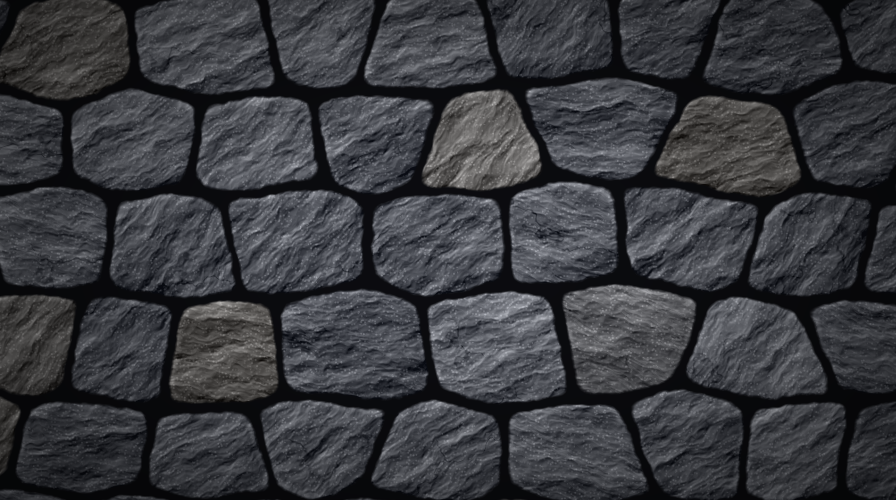
This texture is drawn by a Shadertoy shader. Its source:

```glsl
const vec2 STONE_SIZE = vec2(0.245, 0.205);
const vec2 SITE_JITTER = vec2(0.52, 0.32);
const vec2 METRIC = vec2(1.0, 2.4);       // flattens the bed joints
const float CORNER_SHARPNESS = 95.0;
const float JOINT_HALF_WIDTH = 0.0085;
const float RELIEF = 0.056;
const float RELIEF_STEP = 0.0035;
const float BASE_TONE = 0.295;
const vec2 LIGHT_DIR = vec2(-0.45, 0.89);
const vec3 JOINT_COLOR = vec3(0.035, 0.037, 0.048);
const vec3 COOL_TINT = vec3(-0.011, -0.002, 0.023);
const vec3 WARM_TINT = vec3(0.012, 0.003, -0.006);

vec2 hash2(vec2 p) {
    vec2 k = vec2(dot(p, vec2(127.1, 311.7)), dot(p, vec2(269.5, 183.3)));
    return fract(sin(k) * 43758.5);
}

// Distances to the nearest and second nearest feature points
vec2 cellular(vec2 p) {
    vec2 cell = floor(p), f = fract(p);
    vec2 best = vec2(8.0);
    for (int y = -1; y <= 1; y++)
    for (int x = -1; x <= 1; x++) {
        vec2 o = vec2(x, y);
        float d = length(o + hash2(cell + o) - f);
        best = d < best.x ? vec2(d, best.x) : vec2(best.x, min(best.y, d));
    }
    return best;
}

// Layered sines, roughly -1 to 1
float waves(vec2 p) {
    float sum = 0.0, amp = 0.5;
    for (int i = 0; i < 4; i++) {
        sum += amp * sin(p.x + 1.7 * sin(p.y * 0.8)) * cos(p.y + sin(p.x * 0.7));
        p = mat2(1.2, 1.5, -1.5, 1.2) * p + 2.3;
        amp *= 0.6;
    }
    return sum;
}

vec2 siteOf(vec2 cell) {
    vec2 offset = vec2(0.5 * mod(cell.y, 2.0), 0.0);
    return (cell + 0.5 + offset + (hash2(cell + 7.0) - 0.5) * SITE_JITTER) * STONE_SIZE;
}

// Split slate: chipped flakes drawn out along the grain
float slateHeight(vec2 q) {
    q += 0.012 * vec2(waves(q * 25.0), waves(q * 25.0 + 9.0));
    float h = 0.0, freq = 13.0;
    for (int i = 0; i < 4; i++) {
        h += cellular(q * freq * vec2(0.45, 1.0) + float(i) * 5.3).x / freq;
        freq *= 2.1;
    }
    return h;
}

// Returns distance to the joint (x), outward facing (yz); writes the stone's cell
vec3 stoneEdge(vec2 p, out vec2 stone) {
    vec2 base = floor(p / STONE_SIZE);
    float nearest = 1e3;
    stone = base;
    for (int y = -2; y <= 2; y++)
    for (int x = -2; x <= 2; x++) {
        vec2 cell = base + vec2(x, y);
        vec2 r = siteOf(cell) - p;
        float d = dot(r * r, METRIC);
        if (d < nearest) { nearest = d; stone = cell; }
    }
    vec2 home = siteOf(stone), facing = vec2(0.0);
    float sum = 0.0;
    for (int y = -2; y <= 2; y++)
    for (int x = -2; x <= 2; x++) {
        vec2 cell = stone + vec2(x, y);
        if (cell == stone) continue;
        vec2 site = siteOf(cell);
        vec2 n = normalize((site - home) * METRIC);
        float w = exp(-CORNER_SHARPNESS * dot(0.5 * (home + site) - p, n));
        sum += w;
        facing += w * n;
    }
    return vec3(-log(sum) / CORNER_SHARPNESS, facing / sum);
}

void mainImage(out vec4 fragColor, in vec2 fragCoord) {
    vec2 p = fragCoord / iResolution.y;
    vec2 center = 0.5 * iResolution.xy / iResolution.y;
    float pixel = 1.0 / iResolution.y;

    // Stone outline with worn, wobbly edges
    vec2 wobble = vec2(waves(p * 32.0), waves(p * 32.0 + 4.0));
    vec2 stone;
    vec3 edge = stoneEdge(p + 0.0055 * wobble, stone);
    float inside = edge.x - JOINT_HALF_WIDTH + 0.0035 * waves(p * 14.0 + 2.0);
    vec2 rnd = hash2(stone + 31.0), rnd2 = hash2(stone + 57.0);

    // Grain direction and relief lit from above
    float angle = mix(-0.3, 1.0, rnd.x);
    mat2 turn = mat2(cos(angle), -sin(angle), sin(angle), cos(angle));
    vec2 shift = rnd2 * 20.0;
    vec2 q = turn * p + shift;
    vec2 qLit = turn * (p + LIGHT_DIR * RELIEF_STEP) + shift;
    float slope = (slateHeight(q) - slateHeight(qLit)) / RELIEF_STEP;

    float tone = BASE_TONE + 0.11 * (rnd.y - 0.5);
    tone += RELIEF * slope + 0.055 * waves(q * vec2(9.0, 16.0));
    tone += 0.35 * dot(p - siteOf(stone), rnd2 - 0.5);

    // Long cracks and pale mineral specks
    vec2 crackCells = cellular(q * vec2(3.0, 7.0) + 0.2 * wobble);
    float crack = 1.0 - smoothstep(0.0, 0.06, crackCells.y - crackCells.x);
    tone -= 0.1 * crack * smoothstep(0.0, 0.4, waves(q * 8.0 + 3.0));
    float speck = cellular(p * 120.0).x;
    tone += 0.13 * (1.0 - smoothstep(0.05, 0.4, speck)) * hash2(floor(p * 60.0)).x;

    // Bevel, chipped bright rim and shaded foot
    float bevel = exp(-max(inside, 0.0) / 0.012);
    float rim = smoothstep(0.0, 0.004, inside) * (1.0 - smoothstep(0.005, 0.013, inside));
    tone += 0.11 * bevel * dot(edge.yz, LIGHT_DIR) - 0.07 * bevel;
    tone += 0.1 * rim * (0.6 + 0.8 * waves(p * 45.0));

    // Tint, joints and vignette
    float warmth = smoothstep(0.72, 0.95, rnd2.x);
    vec3 color = vec3(max(tone, 0.04)) + mix(COOL_TINT, WARM_TINT, warmth);
    float softness = max(0.003, pixel);
    color = mix(JOINT_COLOR, color, smoothstep(-softness, softness, inside));
    float falloff = length((p - center) / center * vec2(0.85, 0.75));
    color *= mix(1.2, 0.58, smoothstep(0.15, 1.15, falloff));
    fragColor = vec4(clamp(color, 0.0, 1.0), 1.0);
}
```
